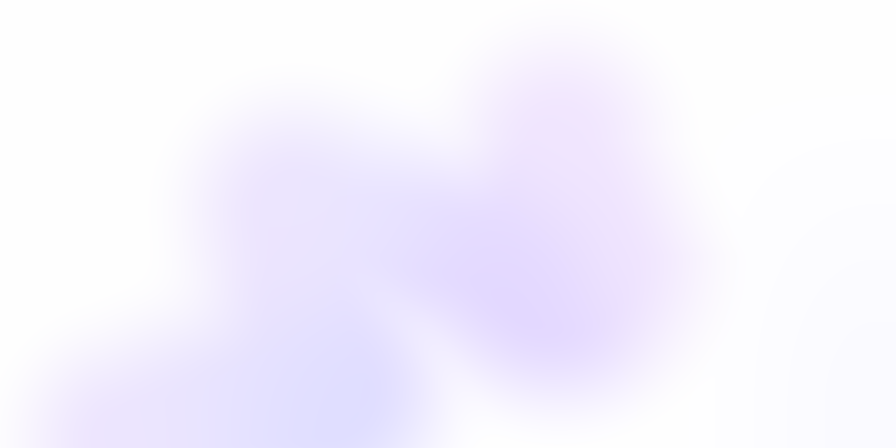
Write a WebGL 1 fragment shader that draws this background.

```glsl
precision highp float;
// Soft lavender cloud on near-white: tapered capsules are joined by a smooth
// minimum and faded through a wide edge. Its tint is a normalised Gaussian
// blend of colour anchors; a faint cool wash lies at the lower right.

uniform vec2 u_resolution;

#define EDGE_SOFTNESS 0.145
#define JOIN_RADIUS 0.07
#define TINT_FALLOFF 22.0
#define PAPER vec3(0.996, 0.996, 0.998)
#define COOL_WASH vec3(0.980, 0.980, 1.000)
#define PINK_LILAC vec3(0.945, 0.902, 0.995)
#define PALE_LILAC vec3(0.930, 0.896, 0.994)
#define MIST vec3(0.914, 0.900, 1.000)
#define VIOLET vec3(0.886, 0.842, 1.000)
#define PERIWINKLE vec3(0.872, 0.867, 1.000)

// Distance to a capsule whose radius changes from a.z to b.z
float taperedCapsule(vec2 p, vec3 a, vec3 b) {
  vec2 axis = b.xy - a.xy;
  float t = clamp(dot(p - a.xy, axis) / dot(axis, axis), 0.0, 1.0);
  return length(p - a.xy - axis * t) - mix(a.z, b.z, t);
}

float smoothMin(float a, float b) {
  float h = max(JOIN_RADIUS - abs(a - b), 0.0) / JOIN_RADIUS;
  return min(a, b) - 0.25 * h * h * JOIN_RADIUS;
}

// Colour anchor, premultiplied by its Gaussian weight
vec4 tintAnchor(vec2 p, vec2 center, vec3 color) {
  vec2 offset = p - center;
  return vec4(color, 1.0) * exp(-TINT_FALLOFF * dot(offset, offset));
}

float cloudDistance(vec2 p) {
  vec3 leftShoulder = vec3(0.66, 0.53, 0.19);
  vec3 base = vec3(0.70, 0.14, 0.24);
  float rightLobe = taperedCapsule(p, vec3(1.25, 0.69, 0.19), vec3(1.25, 0.43, 0.30));
  float bridge = taperedCapsule(p, leftShoulder, vec3(1.10, 0.43, 0.20));
  float leftLobe = taperedCapsule(p, leftShoulder, base);
  float foot = taperedCapsule(p, vec3(0.28, 0.02, 0.19), base);
  return smoothMin(smoothMin(rightLobe, bridge), smoothMin(leftLobe, foot));
}

vec3 cloudTint(vec2 p) {
  vec4 sum = vec4(PALE_LILAC, 1.0) * 0.0001;
  // Right lobe
  sum += tintAnchor(p, vec2(1.25, 0.72), PINK_LILAC);
  sum += tintAnchor(p, vec2(1.49, 0.43), PINK_LILAC);
  sum += tintAnchor(p, vec2(1.07, 0.38), VIOLET);
  sum += tintAnchor(p, vec2(1.20, 0.23), VIOLET) * 0.6;
  // Bridge and left lobe
  sum += tintAnchor(p, vec2(0.83, 0.52), MIST);
  sum += tintAnchor(p, vec2(0.58, 0.54), PALE_LILAC);
  sum += tintAnchor(p, vec2(0.50, 0.35), PALE_LILAC) * 0.6;
  // Base and foot
  sum += tintAnchor(p, vec2(0.72, 0.11), PERIWINKLE);
  sum += tintAnchor(p, vec2(0.46, 0.10), MIST) * 0.6;
  sum += tintAnchor(p, vec2(0.20, 0.02), PALE_LILAC);
  return sum.rgb / sum.a;
}

void main() {
  // Canvas units: x spans 0 to 2, y spans 0 to 1
  vec2 p = gl_FragCoord.xy / u_resolution * vec2(2.0, 1.0);

  // Background with a cool lower-right corner
  float wash = smoothstep(1.50, 1.95, p.x) * (1.0 - smoothstep(0.10, 0.85, p.y));
  vec3 color = mix(PAPER, COOL_WASH, wash);

  // Blurred cloud over it
  float coverage = 1.0 - smoothstep(-EDGE_SOFTNESS, EDGE_SOFTNESS, cloudDistance(p));
  gl_FragColor = vec4(mix(color, cloudTint(p), coverage), 1.0);
}
```
